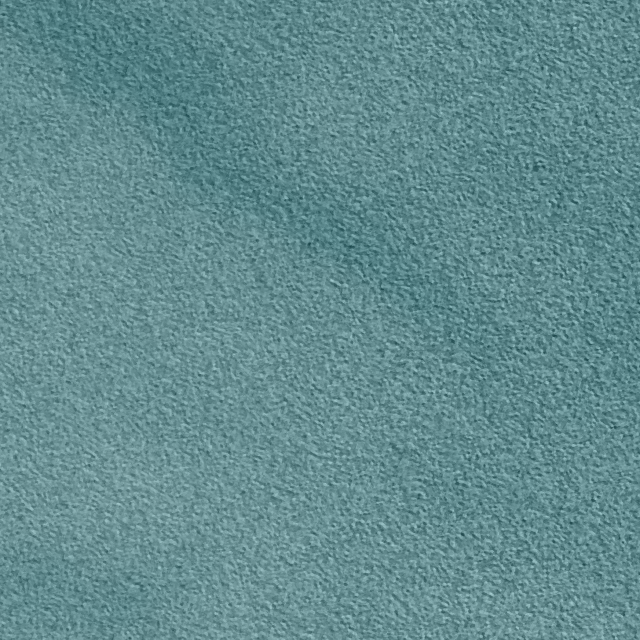
Reproduce this texture procedurally as a three.js fragment shader.

```glsl
varying vec2 vUv;

vec3 hash3(vec2 cell) {
  vec3 p = fract(cell.xyx * vec3(0.1031, 0.1030, 0.0973));
  p += dot(p, p.yxz + 33.33);
  return fract((p.xxy + p.yzz) * p.zyx);
}

// Cellular noise: random cell tones blended by distance to their centres
float softCells(vec2 p, float sharpness) {
  vec2 cell = floor(p);
  float tone = 0.0;
  float total = 0.0;
  for (int y = -1; y <= 1; y++) {
    for (int x = -1; x <= 1; x++) {
      vec2 neighbour = cell + vec2(float(x), float(y));
      vec3 h = hash3(neighbour);
      vec2 d = neighbour + 0.15 + 0.7 * h.xy - p;
      float weight = exp(-sharpness * dot(d, d));
      tone += weight * h.z;
      total += weight;
    }
  }
  return tone / total;
}

float clouds(vec2 p) {
  float sum = 0.0;
  float amplitude = 0.5;
  for (int i = 0; i < 4; i++) {
    sum += amplitude * (softCells(p, 5.0) - 0.5);
    p = mat2(1.6, 1.2, -1.2, 1.6) * p + 7.3;
    amplitude *= 0.5;
  }
  return sum;
}

float patchAt(vec2 p, vec2 centre, vec2 radius) {
  vec2 d = (p - centre) / radius;
  return exp(-dot(d, d));
}

// Broad shading where the nap is brushed in different directions
float napShade(vec2 uv) {
  vec2 p = uv + 0.2 * vec2(clouds(uv * 5.0 + 3.0), clouds(uv * 5.0 + 41.0));
  float across = (p.y - 1.03 + 0.8 * p.x) / 1.28;
  float band = smoothstep(-0.08, 0.01, across) * (1.0 - smoothstep(0.01, 0.17, across));
  band *= 1.0 - smoothstep(0.6, 0.95, p.x);
  float shade = 0.025 * (1.0 - smoothstep(-0.35, 0.08, across));
  shade -= 0.042 * band;
  shade -= 0.012 * smoothstep(0.0, 0.4, across);
  shade -= 0.03 * patchAt(p, vec2(0.12, 0.1), vec2(0.18, 0.07));
  shade -= 0.03 * patchAt(p, vec2(0.96, 0.44), vec2(0.09, 0.08));
  shade -= 0.018 * patchAt(p, vec2(0.85, 0.22), vec2(0.12, 0.14));
  return shade + 0.065 * clouds(uv * 4.0 + 17.0);
}

// Short slanting fibres, each shaded by the one above it
float fibreGrain(vec2 uv) {
  vec2 p = vec2(dot(uv, vec2(0.92, -0.39)), dot(uv, vec2(0.39, 0.92)));
  p += 0.002 * sin(p.yx * 61.0 + 2.0 * sin(p * 37.0));
  vec2 coarse = p * vec2(180.0, 235.0);
  float lit = softCells(coarse, 7.5) - 0.5;
  float shadow = softCells(coarse + vec2(0.3, 0.9), 7.5) - 0.5;
  float fine = softCells(p * vec2(300.0, 370.0) + 50.0, 8.0) - 0.5;
  return 0.64 * (lit - 0.5 * shadow) + 0.3 * fine;
}

void main() {
  float shade = napShade(vUv);
  float contrast = mix(0.28, 0.37, smoothstep(0.1, 0.9, vUv.x));
  float grain = contrast * fibreGrain(vUv);

  // Deep flecks between fibres and a few bright fibre tips
  float fleck = softCells(vUv * vec2(175.0, 200.0) + 9.0, 10.0);
  grain -= 0.065 * (1.0 - smoothstep(0.04, 0.22, fleck));
  grain += 0.045 * smoothstep(0.82, 0.97, fleck);

  vec3 teal = vec3(0.383, 0.545, 0.56);
  vec3 color = teal + shade * vec3(1.3, 0.95, 0.9) + grain;
  gl_FragColor = vec4(color, 1.0);
}
```
